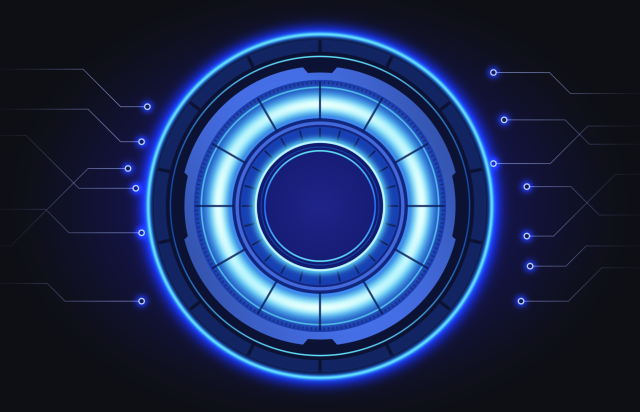
Give the GLSL for this background, as a Shadertoy shader.

```glsl
// A glowing circular interface dial on a dark blue field, flanked by circuit traces.
// Concentric bands are layered by radius and cut by angular repeats;
// traces are bent line segments drawn in a loop from compact node lists.

#define RIM_RADIUS 0.417
#define PLATE_RADIUS 0.339
#define LAMP_RADIUS 0.247
#define CORE_RADIUS 0.156
#define LENS_RADIUS 0.134
#define SEGMENTS 14.0
#define SPOKES 12.0
#define TEETH 24.0
#define TRACE_WIDTH 0.0009

const float TAU = 6.28319;
const vec3 NIGHT = vec3(0.055, 0.06, 0.08);
const vec3 HAZE = vec3(0.085, 0.085, 0.37);
const vec3 NAVY = vec3(0.045, 0.07, 0.20);
const vec3 ROYAL = vec3(0.10, 0.20, 0.66);
const vec3 STEEL = vec3(0.26, 0.41, 0.86);
const vec3 AZURE = vec3(0.12, 0.42, 0.98);
const vec3 CYAN = vec3(0.38, 0.87, 0.98);
const vec3 WHITE = vec3(0.90, 1.0, 0.99);

// Each trace: node distance from the middle, node height, straight run, rise.
const vec4 LEFT[6] = vec4[6](
    vec4(0.419, 0.241, 0.065, 0.091), vec4(0.433, 0.156, 0.051, 0.079),
    vec4(0.466, 0.091, 0.097, -0.188), vec4(0.447, 0.043, 0.138, 0.128),
    vec4(0.433, -0.065, 0.176, 0.057), vec4(0.433, -0.231, 0.186, 0.043));
const vec4 RIGHT[7] = vec4[7](
    vec4(0.421, 0.324, 0.136, -0.051), vec4(0.447, 0.209, 0.148, -0.059),
    vec4(0.421, 0.103, 0.138, 0.091), vec4(0.502, 0.047, 0.107, -0.069),
    vec4(0.502, -0.073, 0.065, 0.150), vec4(0.510, -0.146, 0.087, 0.049),
    vec4(0.488, -0.231, 0.115, 0.081));

float pixel;

float fill(float d) { return smoothstep(pixel, -pixel, d); }

float band(float r, float inner, float outer) {
    return fill(max(inner - r, r - outer));
}

float stroke(float r, float radius, float halfWidth) {
    return fill(abs(r - radius) - halfWidth);
}

float glow(float d, float width) { return exp(-d * d / (width * width)); }

// Arc length to the nearest of count equally spaced rays.
float rayDistance(float angle, float count, float r) {
    return abs(fract(angle * count / TAU + 0.5) - 0.5) * TAU / count * r;
}

float segment(vec2 p, vec2 a, vec2 b) {
    vec2 v = b - a;
    return length(p - a - v * clamp(dot(p - a, v) / dot(v, v), 0.0, 1.0));
}

vec3 drawTraces(vec3 color, vec2 p) {
    bool onLeft = p.x < 0.0;
    int count = onLeft ? 6 : 7;
    vec2 q = vec2(abs(p.x), p.y);
    float fade = 0.75 * smoothstep(0.80, 0.46, q.x) + 0.04;
    for (int i = 0; i < count; i++) {
        vec4 t = onLeft ? LEFT[i] : RIGHT[i];
        vec2 bend = t.xy + vec2(t.z, 0.0);
        vec2 turn = bend + vec2(abs(t.w), t.w);
        float d = min(segment(q, t.xy, bend), segment(q, bend, turn));
        d = min(d, segment(q, turn, vec2(1.2, turn.y)));
        color = mix(color, vec3(0.53, 0.58, 0.82), fill(d - TRACE_WIDTH) * fade);
        // Ringed terminal with a blue halo
        float nodeDistance = length(q - t.xy);
        color += vec3(0.07, 0.17, 0.85) * glow(nodeDistance, 0.014);
        color = mix(color, HAZE, fill(nodeDistance - 0.007));
        color = mix(color, vec3(0.75, 0.88, 1.0), stroke(nodeDistance, 0.0065, 0.0015));
    }
    return color;
}

vec3 drawDial(vec3 color, vec2 p) {
    float r = length(p);
    float angle = atan(p.x, p.y);
    float upright = abs(p.y) / max(r, 0.001);

    // Outer housing and its segments
    color += vec3(0.03, 0.12, 0.75) * glow(r - RIM_RADIUS, 0.025);
    color = mix(color, NAVY, fill(r - RIM_RADIUS));
    float gaps = fill(0.004 - rayDistance(angle, SEGMENTS, r));
    color = mix(color, vec3(0.07, 0.14, 0.38), band(r, 0.374, 0.403) * gaps);
    color = mix(color, mix(AZURE * 0.65, CYAN, upright * upright), stroke(r, 0.363, 0.0018));

    // Steel plate with tapered notches on four sides
    float taper = (r - 0.325) * 0.8;
    float capNotch = max(0.324 - r, abs(p.x) - 0.030 - taper);
    float sideNotch = max(0.329 - r, abs(p.y) - 0.070 - taper);
    float plate = max(r - PLATE_RADIUS, -min(capNotch, sideNotch));
    float sheen = 0.93 + 0.12 * cos(2.0 * angle + 0.8);
    color = mix(color, STEEL * sheen, fill(plate));

    // Blue channel and fine graduations
    color = mix(color, ROYAL, fill(r - 0.306));
    float marks = fill(rayDistance(angle, 180.0, r) - 0.0015);
    color = mix(color, NAVY, band(r, 0.295, 0.303) * marks * 0.6);
    color = mix(color, CYAN * 0.9, stroke(r, 0.288, 0.002));

    // Luminous ring, its inner rails and the crossing spokes
    float lamp = r - LAMP_RADIUS;
    color = mix(color, vec3(0.18, 0.55, 0.95), 0.85 * glow(lamp, 0.038));
    color = mix(color, CYAN, glow(lamp, 0.026));
    color = mix(color, WHITE, glow(lamp, 0.016) * (0.85 + 0.15 * cos(4.0 * angle)));
    color = mix(color, ROYAL * 0.75, band(r, 0.192, 0.213));
    color = mix(color, vec3(0.25, 0.55, 0.95), stroke(r, 0.217, 0.003));
    color = mix(color, STEEL, stroke(r, 0.201, 0.004));
    float spoke = fill(rayDistance(angle, SPOKES, r) - 0.0025);
    color = mix(color, vec3(0.04, 0.12, 0.36), spoke * band(r, 0.208, 0.303) * 0.85);

    // Toothed collar around the bright core edge
    color = mix(color, vec3(0.09, 0.25, 0.70), fill(r - 0.191));
    float tooth = fill(rayDistance(angle, TEETH, r) - 0.0018);
    color = mix(color, NAVY, tooth * band(r, 0.163, 0.190) * 0.75);
    color = mix(color, CYAN, 0.85 * glow(r - CORE_RADIUS, 0.012));
    color = mix(color, vec3(0.07, 0.10, 0.43), fill(r - CORE_RADIUS + 0.003));
    color = mix(color, WHITE, 0.75 * stroke(r, CORE_RADIUS, 0.0025));

    // Calm central lens
    color = mix(color, AZURE * 0.7, 0.8 * stroke(r, 0.143, 0.0015));
    vec3 lens = mix(vec3(0.12, 0.14, 0.54), vec3(0.09, 0.11, 0.46), r / LENS_RADIUS);
    color = mix(color, lens, fill(r - LENS_RADIUS));
    color = mix(color, mix(AZURE, CYAN, upright), stroke(r, LENS_RADIUS, 0.002));

    // Neon rim
    float rim = r - RIM_RADIUS;
    color = mix(color, AZURE, 0.9 * glow(rim, 0.009));
    return mix(color, CYAN, glow(rim, 0.0045));
}

void mainImage(out vec4 fragColor, in vec2 fragCoord) {
    pixel = 0.75 / iResolution.y;
    vec2 p = (fragCoord - 0.5 * iResolution.xy) / iResolution.y;
    float haze = 1.0 - smoothstep(0.30, 1.0, length(p / vec2(0.80, 0.57)));
    vec3 color = mix(NIGHT, HAZE, haze);
    color = drawTraces(color, p);
    fragColor = vec4(clamp(drawDial(color, p), 0.0, 1.0), 1.0);
}
```
